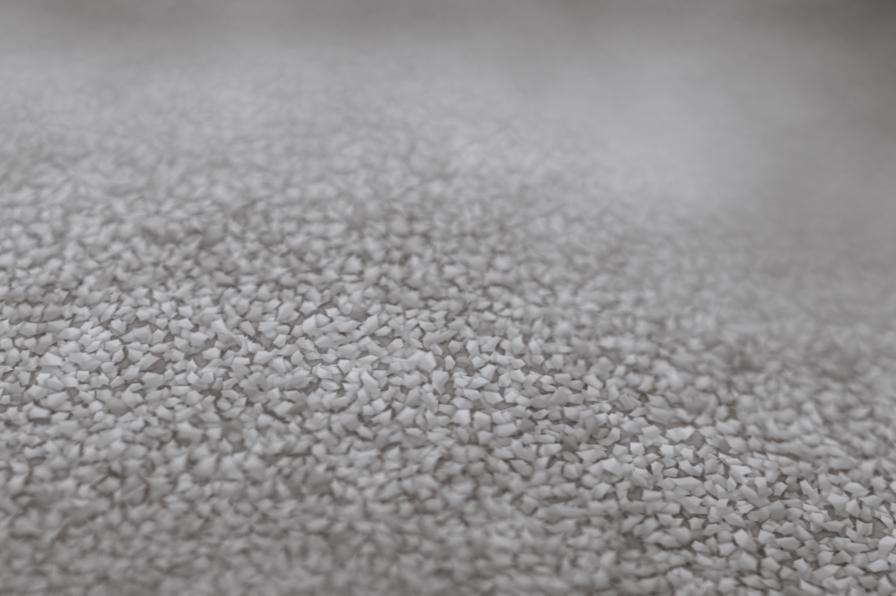
Write a Shadertoy shader that draws this texture.

```glsl
// A bed of pale crushed mineral chips seen at a low angle with shallow focus.
// Layers of jittered convex polygons get a ridge, a tone and a contact shadow;
// edge softness follows the distance from a curved line of sharp focus.

vec3 hash3(vec2 p) {
    vec3 q = fract(p.xyx * vec3(0.1031, 0.1030, 0.0973));
    q += dot(q, q.yxz + 33.33);
    return fract((q.xxy + q.yzz) * q.zyx);
}

vec2 gradientAt(vec2 cell) {
    float a = 6.2832 * hash3(cell + 71.0).x;
    return vec2(cos(a), sin(a));
}

float gradientNoise(vec2 p) {
    vec2 i = floor(p), f = fract(p);
    vec2 u = f * f * f * (f * (f * 6.0 - 15.0) + 10.0);
    vec2 e = vec2(1.0, 0.0);
    float low = mix(dot(gradientAt(i), f), dot(gradientAt(i + e), f - e), u.x);
    float high = mix(dot(gradientAt(i + e.yx), f - e.yx),
                     dot(gradientAt(i + 1.0), f - 1.0), u.x);
    return mix(low, high, u.y);
}

mat2 rotation(float a) {
    return mat2(cos(a), sin(a), -sin(a), cos(a));
}

// Distance to an irregular five-sided chip
float chipDistance(vec2 p, vec3 seed) {
    float d = -1.0;
    for (int i = 0; i < 5; i++) {
        float side = float(i);
        float vary = fract(seed.x * 7.3 + seed.z * 3.1 + side * 0.618);
        float a = side * 1.2566 + 0.7 * vary + 6.28 * seed.y;
        d = max(d, dot(p, vec2(cos(a), sin(a))) - mix(0.25, 0.48, vary));
    }
    return d;
}

// Lays one sheet of chips over the brightness below it, back rows first
float layChips(float below, vec2 p, float blur, float sheet) {
    vec2 cell = floor(p);
    float lum = below;
    for (int y = 1; y >= -1; y--) {
        for (int x = -1; x <= 1; x++) {
            vec2 id = cell + vec2(x, y);
            vec3 place = hash3(id + 100.0 + sheet * 37.0);
            vec3 look = hash3(id + 300.0 + sheet * 53.0);
            vec2 local = p - id - 0.5 - 0.7 * (place.xy - 0.5);
            vec2 turned = rotation(2.8 * (place.z - 0.5)) * local;
            turned *= vec2(0.88, 1.2) * mix(1.4, 0.9, look.z);
            float d = chipDistance(turned, look);

            // Contact shadow, cast a little downward
            float shade = chipDistance(turned + vec2(0.0, 0.08), look);
            lum *= 1.0 - 0.15 * (1.0 - smoothstep(-0.05, 0.25 + 0.5 * blur, shade));

            // Two facets meeting at a tilted ridge
            float tilt = 1.57 + 2.4 * (look.y - 0.5);
            float ridge = dot(local, vec2(cos(tilt), sin(tilt))) + 0.25 * (place.x - 0.5);
            float tone = 0.605 + 0.09 * sqrt(look.x) + 0.10 * local.y;
            tone += 0.085 * (smoothstep(-blur - 0.04, blur + 0.04, ridge) - 0.6);
            tone -= 0.14 * smoothstep(0.92, 0.98, place.y);
            // Thin bright rim on the upper edge
            tone += 0.03 * smoothstep(-0.09, 0.0, d) * smoothstep(0.0, 0.2, local.y);
            lum = mix(lum, tone, 1.0 - smoothstep(-blur, blur, d));
        }
    }
    return lum;
}

void mainImage(out vec4 fragColor, in vec2 fragCoord) {
    vec2 uv = fragCoord / iResolution.xy;
    vec2 p = fragCoord / iResolution.y;

    // Chips shrink and flatten toward the back
    float density = 24.0 + 9.0 * p.y;
    vec2 ground = vec2((p.x - 0.75) * density, 1.25 * p.y * (24.0 + 4.5 * p.y));

    // Blur grows away from the focus line, faster behind it
    float away = uv.y - 0.42 + 0.30 * smoothstep(0.4, 1.0, uv.x);
    float defocus = away > 0.0 ? 1.5 * away : -0.9 * away;
    defocus = max(defocus - 0.06, 0.0);
    float blur = min(0.045 + density / iResolution.y + defocus, 0.5);

    float lum = 0.50;
    for (int i = 0; i < 4; i++) {
        float sheet = float(i);
        lum = layChips(lum, ground + sheet * vec2(0.37, 0.61), blur, sheet);
    }

    // Far chips melt into soft, wide patches
    float melt = smoothstep(0.1, 0.75, defocus);
    lum = mix(lum, 0.63, 0.93 * melt);
    lum += 0.07 * (1.0 - 0.6 * melt) * gradientNoise(p * vec2(11.0, 17.0));
    lum += 0.07 * gradientNoise(p * vec2(3.5, 6.0) + 20.0);

    // Broad light: bright slope, dim top, right side and front
    lum += 0.05 * smoothstep(0.3, 0.75, uv.y);
    lum -= 0.16 * smoothstep(0.82, 1.04, uv.y + 0.05 * uv.x);
    lum -= 0.17 * smoothstep(0.72, 1.05, uv.x) * smoothstep(0.25, 0.8, uv.y);
    lum -= 0.08 * (1.0 - smoothstep(0.0, 0.35, uv.y));

    // Warm shadows, faintly cool highlights
    vec3 warmShadow = vec3(0.35, 0.33, 0.32);
    vec3 coolChip = vec3(0.68, 0.68, 0.69);
    vec3 color = mix(warmShadow, coolChip, (lum - 0.33) / 0.35);
    fragColor = vec4(clamp(color, 0.0, 1.0), 1.0);
}
```
